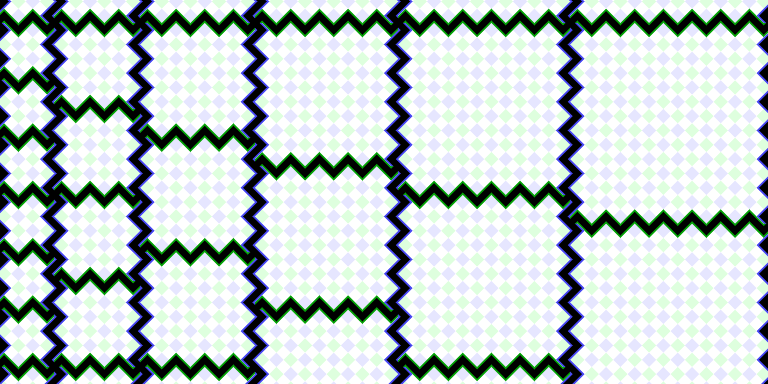
Write a Shadertoy shader that draws this pattern.

```glsl
const float PERIOD = 0.07465;              // zigzag period, in canvas heights
const vec2 ORIGIN = vec2(-0.008, 0.9402);  // corner where the grid starts
const float BAND = 0.25;                   // half thickness, in periods
const float CORE = 0.163;                  // half thickness of the black core

const vec3 WHITE = vec3(1.0);
const vec3 MINT = vec3(0.87, 1.0, 0.87);
const vec3 LAVENDER = vec3(0.9, 0.9, 1.0);
const vec3 GREEN = vec3(0.02, 0.63, 0.03);
const vec3 BLUE = vec3(0.28, 0.28, 0.95);
const vec3 BLACK = vec3(0.0);

// Triangle wave of period 1 and amplitude 0.25, rising through zero
vec2 zigzag(vec2 t) {
    return abs(fract(t - 0.25) - 0.5) - 0.25;
}

// Left edge of the column that is n periods wide
float columnEdge(float n) {
    return 0.5 * n * (n - 1.0) - 1.0;
}

// Rotated checkerboard of pale diamonds
vec3 diamonds(vec2 q, float blur) {
    vec2 cell = abs(fract(q * 2.0) - 0.5);
    vec2 id = floor(q * 2.0);
    vec3 tint = mix(LAVENDER, MINT, mod(id.x + id.y, 2.0));
    float inside = 0.5 * (0.5 - cell.x - cell.y);
    return mix(WHITE, tint, smoothstep(-blur, blur, inside));
}

void mainImage(out vec4 fragColor, in vec2 fragCoord) {
    vec2 uv = fragCoord / iResolution.y;
    vec2 q = vec2(uv.x - ORIGIN.x, ORIGIN.y - uv.y) / PERIOD;
    float blur = 0.8 / (iResolution.y * PERIOD);

    // Bend the axes so that the zigzags become straight lines
    vec2 wave = zigzag(q.yx);
    vec2 bent = q + vec2(-wave.x, wave.y);

    // Columns widen by one period each and hold square cells
    float n = floor(0.5 + sqrt(max(0.25 + 2.0 * (bent.x + 1.0), 0.25)));
    float toSide = min(bent.x - columnEdge(n), columnEdge(n + 1.0) - bent.x);
    float toRow = abs(bent.y - n * round(bent.y / n));
    float border = min(toSide, toRow);

    // Black core, coloured rim, tinted interior
    vec3 rim = mix(BLUE, GREEN, smoothstep(-blur, blur, toSide - toRow));
    vec3 color = mix(BLACK, rim, smoothstep(-blur, blur, border - CORE));
    color = mix(color, diamonds(q, blur), smoothstep(-blur, blur, border - BAND));
    fragColor = vec4(color, 1.0);
}
```
